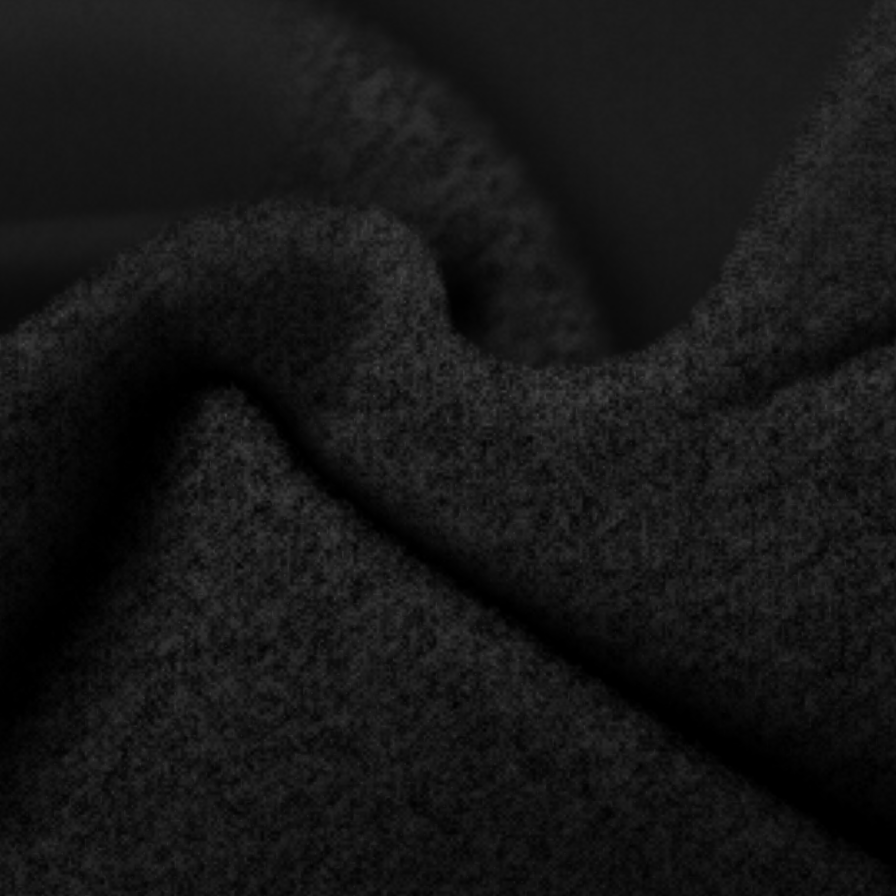
A Shadertoy shader for this texture:

```glsl
// Draws dark fleece cloth gathered into soft folds, with a blurred background.

const int KNOTS = 14;
const int STEPS = 4;

float hash(vec2 p) {
    return fract(sin(dot(p, vec2(127.1, 311.7))) * 43758.5453);
}

float valueNoise(vec2 p) {
    vec2 cell = floor(p), f = fract(p);
    f = f * f * (3.0 - 2.0 * f);
    float low = mix(hash(cell), hash(cell + vec2(1, 0)), f.x);
    float high = mix(hash(cell + vec2(0, 1)), hash(cell + vec2(1, 1)), f.x);
    return mix(low, high, f.y);
}

// Slanted clumps of pile, centred on zero
float tufts(vec2 p) {
    vec2 slanted = mat2(0.8, -0.6, 0.6, 0.8) * p + 0.01 * valueNoise(p * 40.0);
    return valueNoise(slanted * vec2(50.0, 85.0)) - 0.5;
}

// Curls and fine pile, centred on zero
float fleece(vec2 p) {
    vec2 warped = p + 0.006 * (valueNoise(p * 45.0) - 0.5);
    float curls = valueNoise(warped * vec2(150.0, 125.0) + 17.0);
    float pile = valueNoise(p * 270.0 + 41.0);
    return 0.27 * tufts(p) + 0.33 * curls + 0.4 * pile - 0.365;
}

float bell(float x, float width) {
    return exp(-x * x / (width * width));
}

vec2 spline(vec2 a, vec2 b, vec2 c, vec2 d, float t) {
    return b + 0.5 * t * (c - a + t * (2.0 * a - 5.0 * b + 4.0 * c - d
             + t * (3.0 * (b - c) + d - a)));
}

// Signed distance to a curve running left to right, positive below it
float depthBelow(vec2 p, vec2 knots[KNOTS]) {
    float nearest = 10.0;
    float height = p.x < knots[0].x ? knots[0].y : knots[KNOTS - 1].y;
    vec2 start = knots[0];
    for (int i = 0; i < KNOTS - 1; i++) {
        for (int j = 1; j <= STEPS; j++) {
            vec2 end = spline(knots[max(i - 1, 0)], knots[i], knots[i + 1],
                              knots[min(i + 2, KNOTS - 1)], float(j) / float(STEPS));
            vec2 span = end - start, offset = p - start;
            float t = clamp(dot(offset, span) / dot(span, span), 0.0, 1.0);
            nearest = min(nearest, length(offset - span * t));
            if (p.x >= start.x && p.x < end.x)
                height = start.y + span.y * offset.x / span.x;
            start = end;
        }
    }
    return p.y < height ? nearest : -nearest;
}

// Out of focus cloth: a round fold over a plain sheet, and a low shelf at left
float backCloth(vec2 p, float grain) {
    float depth = 0.629 - distance(p, vec2(0.081, 0.434)) + 0.012 * tufts(p);
    float sheet = 0.1 - 0.035 * bell(depth, 0.06) - 0.022 * smoothstep(0.85, 0.6, p.y);
    float fold = 0.085 + 0.04 * bell(depth - 0.06, 0.07);
    fold -= 0.02 * smoothstep(0.88, 0.68, p.y);
    float light = mix(sheet, fold, smoothstep(-0.016, 0.02, depth));
    float shelf = 0.752 + 0.08 * p.x - p.y;
    float shelfLight = 0.042 + 0.055 * bell(shelf - 0.018, 0.045);
    float shelfMask = smoothstep(-0.01, 0.01, shelf) * smoothstep(0.28, 0.15, p.x);
    light = mix(light, shelfLight, shelfMask);
    light *= 1.0 - 0.8 * bell(length((p - vec2(0.51, 0.665)) * vec2(1.0, 0.6)), 0.042);
    float folds = smoothstep(0.0, 0.04, depth) * smoothstep(0.25, 0.45, p.x);
    return light * (1.0 + 0.2 * grain + folds * (0.4 * grain + 0.45 * tufts(p)));
}

// The main fold: rolled rim, upright bend and a crease at right
float mainFold(vec2 p, float depth) {
    float bend = smoothstep(0.36, 0.43, p.x + 0.012 * sin(p.y * 25.0));
    float light = mix(0.06, 0.097, bend);
    light += mix(0.06, 0.036, bend) * bell(depth - 0.03, 0.045);
    light += 0.02 * bell(p.x - 0.425, 0.035) * smoothstep(0.42, 0.55, p.y);
    light += 0.035 * bell(length(p - vec2(0.378, 0.505)), 0.032);
    light *= mix(1.0, mix(0.5, 1.0, smoothstep(0.08, 0.42, p.y)), bend);
    float crease = p.y - 0.516 - 0.39 * (p.x - 0.73) - 0.37 * (p.x - 0.73) * (p.x - 1.0);
    float reach = smoothstep(0.7, 0.95, p.x);
    light *= 1.0 - 0.7 * reach * bell(crease - 0.008, crease > 0.008 ? 0.028 : 0.01);
    return light + 0.022 * reach * bell(crease + 0.03, 0.035);
}

float nearCloth(vec2 p, float depth, float side) {
    float light = 0.114 - 0.04 * p.x - 0.03 * smoothstep(0.35, 0.0, p.y);
    light += 0.016 * bell(depth - 0.05, 0.05) * side;
    float ramp = mix(0.13, 0.035, side);
    return light * mix(0.2, 1.0, smoothstep(-0.02, ramp, depth));
}

void mainImage(out vec4 fragColor, in vec2 fragCoord) {
    vec2 p = fragCoord / iResolution.xy;
    vec2 mainEdge[KNOTS] = vec2[KNOTS](
        vec2(-0.05, 0.586), vec2(0.104, 0.698), vec2(0.208, 0.757), vec2(0.312, 0.776),
        vec2(0.417, 0.766), vec2(0.471, 0.736), vec2(0.492, 0.69), vec2(0.508, 0.63),
        vec2(0.566, 0.596), vec2(0.651, 0.592), vec2(0.729, 0.616), vec2(0.781, 0.659),
        vec2(0.833, 0.753), vec2(0.99, 1.02));
    vec2 nearEdge[KNOTS] = vec2[KNOTS](
        vec2(-0.05, 0.11), vec2(0.03, 0.22), vec2(0.09, 0.32), vec2(0.143, 0.414),
        vec2(0.189, 0.528), vec2(0.241, 0.572), vec2(0.293, 0.544), vec2(0.345, 0.473),
        vec2(0.443, 0.395), vec2(0.547, 0.323), vec2(0.651, 0.251), vec2(0.78, 0.167),
        vec2(0.9, 0.09), vec2(1.05, 0.0));
    float grain = fleece(p);
    float mainDepth = depthBelow(p, mainEdge) + 0.006 * grain;
    float nearDepth = depthBelow(p, nearEdge) + 0.01 * grain;
    float side = smoothstep(0.15, 0.27, p.x);

    // Main fold with the shadow gathered in the valley, then the nearest cloth
    float focus = mix(0.65, 1.1, smoothstep(0.8, 0.5, p.y));
    float valleyWidth = mix(0.09, 0.026 + 0.09 * max(p.x - 0.4, 0.0), side);
    float fold = mainFold(p, mainDepth) * (1.0 - 0.93 * bell(min(nearDepth, 0.0), valleyWidth));
    float cloth = nearCloth(p, nearDepth, side);
    float nearBlur = mix(0.035, 0.009, side);
    float front = mix(fold, cloth, smoothstep(-nearBlur, nearBlur, nearDepth));
    float fibres = smoothstep(0.8, 1.0, valueNoise(p * vec2(230.0, 190.0) + 73.0));
    front *= 1.0 + focus * (1.75 * grain + 0.4 * fibres);

    // Deepen the shadows and lift the lit pile
    float rimBlur = 0.007 + 0.012 * smoothstep(0.65, 1.0, p.y);
    float light = mix(backCloth(p, grain), front, smoothstep(-rimBlur, rimBlur, mainDepth));
    light = 0.084 + 1.18 * (light - 0.081);
    fragColor = vec4(vec3(max(light, 0.0)), 1.0);
}
```
